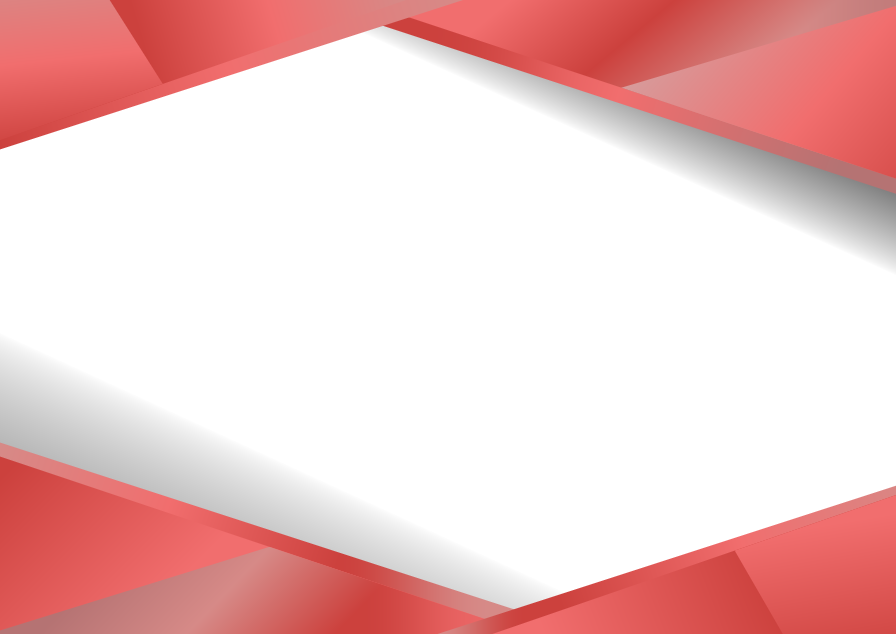
Reproduce this background procedurally as a Shadertoy shader.

```glsl
// White card framed by slanted coral corner panels, ribbons and soft grey shadows.

const vec3 RED   = vec3(0.80, 0.255, 0.24);
const vec3 CORAL = vec3(0.945, 0.43, 0.43);
const vec3 DUSTY = vec3(0.84, 0.54, 0.53);
const vec3 MAUVE = vec3(0.71, 0.45, 0.45);

// Signed distance to the line a-b, positive below it (y runs downwards).
float lineDist(vec2 p, vec2 a, vec2 b) {
    vec2 d = normalize(b - a);
    return d.x * (p.y - a.y) - d.y * (p.x - a.x);
}

// Antialiased coverage of the half plane below a-b.
float below(vec2 p, vec2 a, vec2 b) {
    return clamp(0.5 + lineDist(p, a, b) * iResolution.x / 7.68, 0.0, 1.0);
}

float above(vec2 p, vec2 a, vec2 b) {
    return 1.0 - below(p, a, b);
}

// Three-stop linear gradient from a to b.
vec3 ramp(vec2 p, vec2 a, vec2 b, vec3 c0, vec3 c1, vec3 c2) {
    float t = 2.0 * clamp(dot(p - a, b - a) / dot(b - a, b - a), 0.0, 1.0);
    return mix(mix(c0, c1, min(t, 1.0)), c2, max(t - 1.0, 0.0));
}

void mainImage(out vec4 fragColor, in vec2 fragCoord) {
    // Design space: 7.68 wide, 5.43 high, measured from the top left
    vec2 uv = fragCoord / iResolution.xy;
    vec2 p = vec2(uv.x, 1.0 - uv.y) * vec2(7.68, 5.43);
    vec3 col = vec3(1.0);

    // Shadows cast onto the card
    float upper = max(-lineDist(p, vec2(3.10, 0.28), vec2(7.68, 2.36)), 0.0);
    float lower = max(lineDist(p, vec2(0.0, 2.85), vec2(4.90, 5.10)), 0.0);
    col -= 0.5 * pow(min(upper / 0.64, 1.0), 0.8);
    col -= 0.28 * pow(min(lower / 0.85, 1.0), 0.7);

    // Top right: ribbon, long panel, wedge
    vec3 ribbon = ramp(p, vec2(3.4, 0.2), vec2(7.2, 1.4), RED, CORAL, MAUVE);
    ribbon = mix(RED, ribbon, smoothstep(3.6, 5.0, p.x));
    vec3 panel = ramp(p, vec2(4.83, -0.37), vec2(5.97, 1.01), CORAL, RED, DUSTY);
    panel = mix(panel, MAUVE, 0.6 * smoothstep(6.7, 7.7, p.x));
    vec3 wedge = ramp(p, vec2(6.15, -0.21), vec2(8.23, 1.57), vec3(0.84, 0.61, 0.61), CORAL, RED);
    float inner = above(p, vec2(3.51, 0.15), vec2(7.68, 1.53));
    col = mix(col, ribbon, above(p, vec2(3.28, 0.22), vec2(7.68, 1.66)));
    col = mix(col, panel, inner);
    col = mix(col, wedge, inner * below(p, vec2(5.33, 0.75), vec2(7.68, 0.05)));

    // Top left: ribbon, triangle, corner panel
    ribbon = ramp(p, vec2(0.0, 1.25), vec2(3.9, 0.0), RED, CORAL, DUSTY);
    panel = ramp(p, vec2(1.25, 0.45), vec2(3.4, -0.2), RED, CORAL, DUSTY);
    wedge = ramp(p, vec2(0.3, -0.2), vec2(0.45, 1.25), DUSTY, CORAL, RED);
    inner = above(p, vec2(0.0, 1.20), vec2(3.48, 0.0));
    col = mix(col, ribbon, above(p, vec2(0.0, 1.28), vec2(3.97, 0.0)));
    col = mix(col, panel, inner);
    col = mix(col, wedge, inner * below(p, vec2(0.94, 0.0), vec2(1.39, 0.71)));

    // Bottom left: ribbon, triangle, lower panel
    ribbon = ramp(p, vec2(0.0, 3.85), vec2(2.9, 4.8), DUSTY, CORAL, RED);
    ribbon = mix(ribbon, DUSTY, smoothstep(2.9, 4.2, p.x));
    panel = ramp(p, vec2(0.1, 4.0), vec2(1.3, 5.2), RED, mix(RED, CORAL, 0.5), CORAL);
    wedge = ramp(p, vec2(1.29, 4.43), vec2(2.61, 5.70), MAUVE, DUSTY, RED);
    wedge = mix(wedge, CORAL, 0.8 * smoothstep(3.1, 4.1, p.x));
    inner = below(p, vec2(0.0, 3.91), vec2(4.15, 5.30));
    col = mix(col, ribbon, below(p, vec2(0.0, 3.79), vec2(4.41, 5.22)));
    col = mix(col, panel, inner);
    col = mix(col, wedge, inner * below(p, vec2(0.0, 5.40), vec2(2.32, 4.68)));

    // Bottom right: ribbon, triangle, corner panel
    ribbon = ramp(p, vec2(4.8, 5.15), vec2(7.9, 4.1), RED, CORAL, DUSTY);
    ribbon = mix(DUSTY, ribbon, smoothstep(3.7, 4.5, p.x));
    panel = ramp(p, vec2(4.7, 5.5), vec2(6.5, 4.8), CORAL, mix(CORAL, RED, 0.5), RED);
    wedge = ramp(p, vec2(7.1, 4.5), vec2(7.3, 5.7), CORAL, mix(CORAL, RED, 0.5), RED);
    inner = below(p, vec2(4.22, 5.43), vec2(7.68, 4.24));
    col = mix(col, ribbon, below(p, vec2(3.75, 5.43), vec2(7.68, 4.16)));
    col = mix(col, panel, inner);
    col = mix(col, wedge, inner * above(p, vec2(6.30, 4.72), vec2(6.71, 5.43)));

    fragColor = vec4(col, 1.0);
}
```
